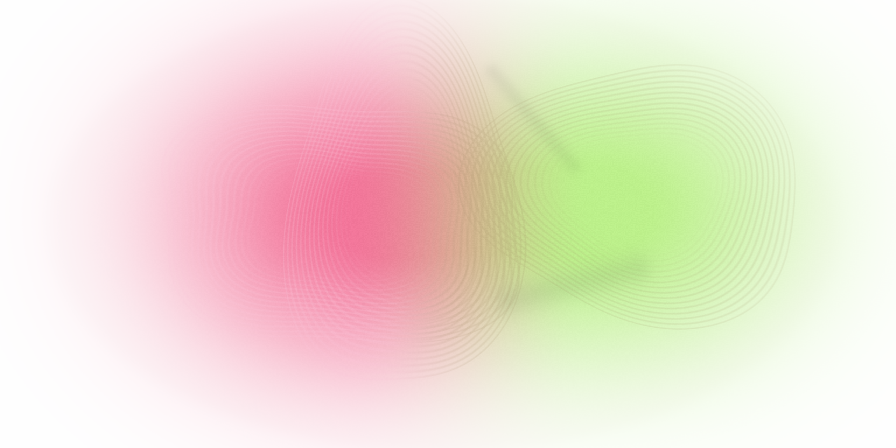
This background is drawn by a Shadertoy shader. Its source:

```glsl
#define PINK vec3(0.95, 0.44, 0.59)
#define GREEN vec3(0.73, 0.94, 0.53)
#define PINK_LINE vec3(0.98, 0.77, 0.85)
#define TAN_LINE vec3(0.62, 0.54, 0.38)
#define VEIL vec3(0.992, 0.986, 0.986)
#define RING_COUNT 26.0
#define LINE_WIDTH 0.0015
#define LINE_OPACITY 0.22
#define GRAIN_AMOUNT 0.022
#define GRAIN_CELLS 384.0

float hash(vec2 p) {
    return fract(sin(dot(p, vec2(127.1, 311.7))) * 43758.5);
}

float glow(vec2 p, vec2 centre, vec2 radius) {
    vec2 q = (p - centre) / radius;
    return exp(-dot(q, q));
}

float segmentDistance(vec2 p, vec2 a, vec2 b) {
    vec2 ab = b - a;
    return length(p - a - ab * clamp(dot(p - a, ab) / dot(ab, ab), 0.0, 1.0));
}

// Nested outlines of a lobed ellipse, warping as they shrink
float rings(vec2 p, vec2 centre, vec2 radius, float lobes, float depth, float phase) {
    vec2 q = (p - centre) / radius;
    float size = length(q);
    float angle = atan(q.y, q.x);
    float twist = phase + 1.3 * (1.0 - size);
    float outline = 1.0 + depth * cos(lobes * angle + twist)
                  + 0.4 * depth * sin(2.0 * angle - twist);
    float level = size / outline;

    // Finite differences avoid the derivative seam of the angle
    float slope = 1.0 / (outline * min(radius.x, radius.y));
    float nearest = abs(fract(level * RING_COUNT + 0.5) - 0.5) / RING_COUNT;
    float pixel = 1.0 / iResolution.y;
    float coverage = 1.0 - smoothstep(0.0, LINE_WIDTH + pixel, nearest / slope);
    float inside = 1.0 - smoothstep(1.0, 1.01, level);
    return coverage * inside * smoothstep(0.35, 0.75, level);
}

void mainImage(out vec4 fragColor, in vec2 fragCoord) {
    vec2 p = fragCoord / iResolution.y;
    p.x += 1.0 - 0.5 * iResolution.x / iResolution.y;

    // Pale oval veil on white
    float oval = length((p - vec2(0.99, 0.5)) / vec2(0.9, 0.52));
    vec3 color = mix(VEIL, vec3(0.998), smoothstep(0.94, 1.02, oval));

    // Two broad glows joined through tan
    float pink = glow(p, vec2(0.80, 0.52), vec2(0.38, 0.31));
    float green = glow(p, vec2(1.38, 0.53), vec2(0.36, 0.30));
    vec3 hue = mix(PINK, GREEN, smoothstep(0.76, 1.32, p.x));
    float cover = 1.0 - exp(-2.2 * (pink + green));
    cover = mix(min(pink + green, 1.0), cover, 0.35);
    color = mix(color, hue, cover);

    // Soft folds in the green sheet
    float fold = segmentDistance(p, vec2(1.10, 0.84), vec2(1.28, 0.63));
    float band = segmentDistance(p, vec2(1.14, 0.33), vec2(1.42, 0.40));
    color *= 1.0 - 0.045 * exp(-pow(fold / 0.018, 2.0))
                 - 0.06 * exp(-pow(band / 0.035, 2.0));

    // Fine contour sheets
    float lines = rings(p, vec2(0.76, 0.50), vec2(0.42, 0.28), 4.0, -0.09, 0.0);
    lines += rings(p, vec2(0.90, 0.54), vec2(0.27, 0.41), 3.0, 0.10, 1.4);
    lines += rings(p, vec2(1.43, 0.57), vec2(0.37, 0.29), 3.0, -0.09, 0.3);
    vec3 ink = mix(PINK_LINE, TAN_LINE, smoothstep(0.85, 1.08, p.x));
    float fade = smoothstep(0.0, 0.5, cover) * mix(1.0, 0.6, smoothstep(0.9, 1.1, p.x));
    color = mix(color, ink, min(lines, 1.4) * LINE_OPACITY * fade);

    // Grain within the colour
    float grain = hash(floor(p * GRAIN_CELLS)) - 0.5;
    color += grain * GRAIN_AMOUNT * cover;

    fragColor = vec4(clamp(color, 0.0, 1.0), 1.0);
}
```
